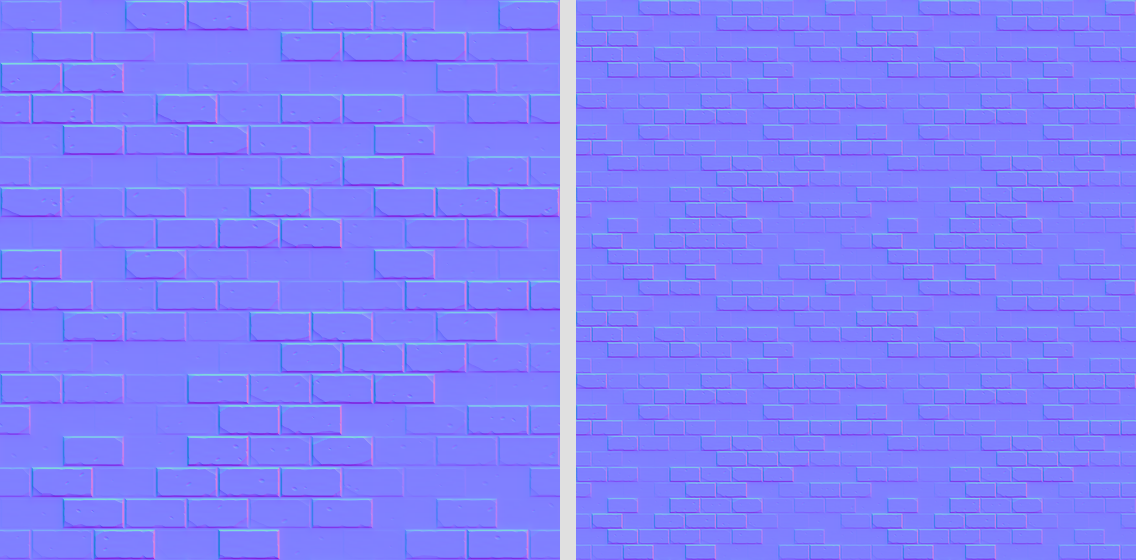
Left, the tile; right, the same tile 2 across and 2 down.
Write a Shadertoy shader that draws this texture map.

```glsl
// Tiling tangent-space normal map of a chipped running-bond brick wall.

const vec2 GRID = vec2(9.0, 18.0);         // bricks across, courses up
const vec2 HALF_BRICK = vec2(0.96, 0.455); // half size, course height = 1
const float MAX_RELIEF = 0.062;            // height of the proudest brick
const float GLOW_REACH = 0.4;              // soft mortar slope around a brick

float hash(vec2 p) {
    return fract(sin(dot(p, vec2(127.1, 311.7))) * 43758.5453);
}

float valueNoise(vec2 p) {
    vec2 i = floor(p), f = fract(p);
    f = f * f * (3.0 - 2.0 * f);
    float low = mix(hash(i), hash(i + vec2(1, 0)), f.x);
    float high = mix(hash(i + vec2(0, 1)), hash(i + vec2(1, 1)), f.x);
    return mix(low, high, f.y);
}

float boxDistance(vec2 p, vec2 halfSize) {
    vec2 d = abs(p) - halfSize;
    return length(max(d, 0.0)) + min(max(d.x, d.y), 0.0);
}

// Distance past the broken outline: positive on the chipped rim.
float chipDistance(vec2 p, vec2 id) {
    vec2 side = step(0.0, p);
    vec2 seed = id + 31.0 * side + 7.3;
    vec2 fromCorner = abs(p) - HALF_BRICK;

    // Slanted cut across the nearest corner
    vec2 cutNormal = normalize(vec2(mix(0.4, 1.1, hash(seed)), 1.0));
    float cutSize = mix(0.02, 0.3, hash(seed + 3.7)) * mix(1.0, 0.8, side.y);
    float wobble = 0.03 * (valueNoise(p * 7.0 + id * 13.0) - 0.5);
    float corner = dot(fromCorner, cutNormal) + cutSize + wobble;

    // Ragged bites along the long and short edges
    float bite = valueNoise(vec2(p.x * 5.0 + id.x * 17.0, id.y * 5.0 + side.y * 41.0));
    float nick = valueNoise(vec2(p.y * 8.0 + id.y * 19.0, id.x * 3.0 + side.x * 53.0));
    float longEdge = fromCorner.y + mix(0.11, 0.07, side.y) * bite * bite;
    float shortEdge = fromCorner.x + 0.07 * nick * nick * nick;
    return max(corner, max(longEdge, shortEdge));
}

// Small scattered dents; each one may be absent.
float dentDepth(vec2 p, vec2 id) {
    float depth = 0.0;
    for (int i = 0; i < 3; i++) {
        vec2 seed = id + 5.9 * float(i) + 61.0;
        vec2 center = (vec2(hash(seed), hash(seed + 1.3)) - 0.5) * vec2(1.6, 0.6);
        float radius = mix(0.03, 0.075, hash(seed + 2.1));
        float present = step(0.55, hash(seed + 4.6));
        vec2 q = p - center;
        q.y += q.x * (hash(seed + 8.2) - 0.5);
        float r = length(q * vec2(0.65, 1.0)) / radius;
        depth += present * smoothstep(1.0, 0.2, r) * radius * 0.16;
    }
    return depth;
}

float brickHeight(vec2 p, vec2 id) {
    float d = boxDistance(p, HALF_BRICK);
    if (d > GLOW_REACH) return 0.0;
    float relief = MAX_RELIEF * smoothstep(0.08, 0.95, hash(id + 0.5));
    float outside = max(d, 0.0) / GLOW_REACH;
    float glow = 0.22 * pow(1.0 - outside, 3.0);
    if (d > 0.04) return relief * glow;

    // Steep crease at the broken outline, then a gentle slope
    float chip = max(chipDistance(p, id), 0.0);
    float drop = 0.4 * (1.0 - exp(-chip * 16.0)) + 1.1 * chip;
    float body = smoothstep(0.03, -0.035, d);
    float grain = 0.035 * valueNoise(p * vec2(3.0, 9.0) + id * 11.0);
    float dents = dentDepth(p, id) * (0.35 + 0.65 * relief / MAX_RELIEF);
    return relief * (glow + 0.8 * body * max(1.0 - drop - grain, 0.1)) - dents * body;
}

// Sum of the nearby bricks, with wrapped ids so the wall tiles.
float wallHeight(vec2 p) {
    float height = 0.0;
    for (int j = -1; j <= 1; j++) {
        float row = floor(p.y) + float(j);
        float shift = 0.5 * (1.0 - mod(row, 2.0));
        float x = p.x * 0.5 - shift;
        for (int i = -1; i <= 1; i++) {
            float col = floor(x) + float(i);
            vec2 local = vec2(x - col - 0.5, p.y - row - 0.5) * vec2(2.0, 1.0);
            height += brickHeight(local, mod(vec2(col, row), GRID));
        }
    }
    return height;
}

vec3 wallNormal(vec2 p, float reach) {
    vec2 e = vec2(reach, 0.0);
    float slopeX = wallHeight(p + e.xy) - wallHeight(p - e.xy);
    float slopeY = wallHeight(p + e.yx) - wallHeight(p - e.yx);
    return normalize(vec3(-vec2(slopeX, slopeY) / (2.0 * reach), 1.0));
}

void mainImage(out vec4 fragColor, in vec2 fragCoord) {
    vec2 uv = fragCoord / iResolution.xy;
    vec3 normal = wallNormal(uv * GRID.y, 0.018);
    fragColor = vec4(0.5 + 0.5 * normal, 1.0);
}
```
